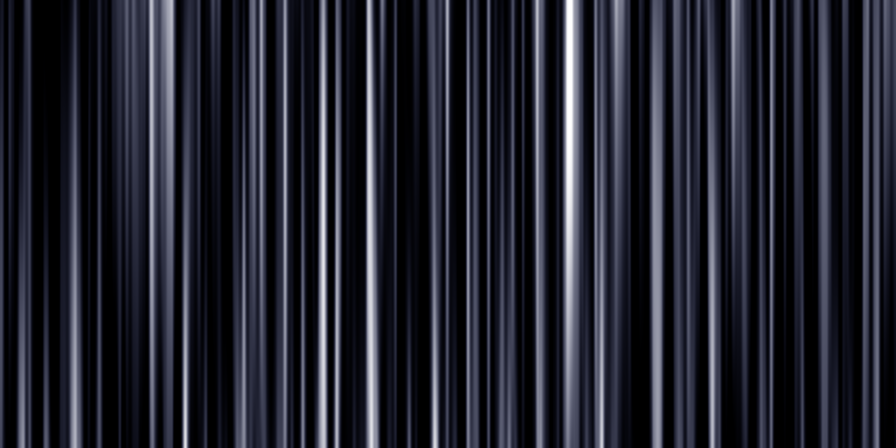
Reproduce this background procedurally as a Shadertoy shader.

```glsl
// Draws pale blue-grey vertical light streaks of mixed width on black.

const float NOISE_DEVIATION = 0.2145; // spread of one smooth value noise layer
const int TAPS = 3;                   // horizontal samples per pixel

float hash(vec2 cell) {
    return fract(sin(dot(cell, vec2(127.1, 311.7))) * 43758.5453);
}

float valueNoise(vec2 p) {
    vec2 cell = floor(p);
    vec2 blend = smoothstep(0.0, 1.0, p - cell);
    float lower = mix(hash(cell), hash(cell + vec2(1.0, 0.0)), blend.x);
    float upper = mix(hash(cell + vec2(0.0, 1.0)), hash(cell + vec2(1.0, 1.0)), blend.x);
    return mix(lower, upper, blend.y);
}

// Noise stretched along y: density counts columns, change counts rows per height.
float streakLayer(vec2 p, float density, float change, float seed) {
    vec2 offset = vec2(17.3, 5.37) * seed;
    return valueNoise(p * vec2(density, change) + offset) - 0.5;
}

// Weighted sum of broad to fine layers, scaled to unit deviation.
float streakField(vec2 p) {
    vec4 weights = vec4(0.40, 0.50, 1.00, 0.75);
    vec4 layers = vec4(
        streakLayer(p, 7.0, 0.3, 1.0),
        streakLayer(p, 22.0, 0.5, 2.0),
        streakLayer(p, 68.0, 0.6, 3.0),
        streakLayer(p, 130.0, 0.8, 4.0));
    return dot(weights, layers) / (NOISE_DEVIATION * length(weights));
}

// Squared ramp: clips the lows to black and sharpens the bright cores.
float streakBrightness(float field, float base, float contrast) {
    float level = max(base + contrast * field, 0.0);
    return min(level * level, 1.0);
}

// Lifts blue in the dim tones, turning white at full brightness.
vec3 coolTint(float brightness) {
    return pow(vec3(brightness), vec3(1.0, 0.97, 0.78));
}

void mainImage(out vec4 fragColor, in vec2 fragCoord) {
    // Average a few taps across the pixel to smooth the thin streaks
    float brightness = 0.0;
    for (int i = 0; i < TAPS; i++) {
        float shift = (float(i) + 0.5) / float(TAPS) - 0.5;
        vec2 p = (fragCoord + vec2(shift, 0.0)) / iResolution.y;
        brightness += streakBrightness(streakField(p), 0.29, 0.285);
    }
    brightness /= float(TAPS);

    fragColor = vec4(coolTint(brightness), 1.0);
}
```
